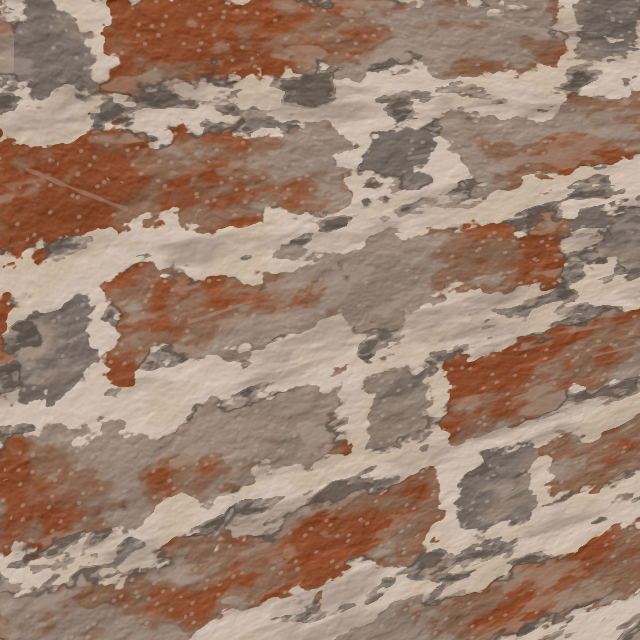
A Shadertoy shader for this texture:

```glsl
// Worn brick wall seen at a slant: long clay bricks alternate with slate headers,
// in courses that fan out to the left and are thickly smeared with pale lime mortar.
// Rounded boxes give the bricks; cellular noise tears edges and adds wear.

const float COURSE = 0.2;                 // course height in wall space
const float PERIOD = 0.87;                // one long brick plus one header
const vec2 HEADER_HALF = vec2(0.052, 0.054);
const vec2 LONG_HALF = vec2(0.352, 0.061);
const float CORNER = 0.018;
const float RAGGED = 0.072;               // depth of torn brick edges
const float SOFT = 0.0028;                // edge softness
const int SCRATCHES = 9;

const vec3 MORTAR_LIGHT = vec3(0.80, 0.735, 0.675);
const vec3 MORTAR_CREAM = vec3(0.77, 0.695, 0.61);
const vec3 MORTAR_SHADE = vec3(0.67, 0.60, 0.545);
const vec3 CLAY_RED = vec3(0.53, 0.29, 0.175);
const vec3 CLAY_BROWN = vec3(0.53, 0.40, 0.32);
const vec3 CLAY_GREY = vec3(0.575, 0.505, 0.45);
const vec3 SLATE = vec3(0.45, 0.405, 0.375);
const vec3 CREVICE = vec3(0.27, 0.23, 0.20);

vec2 hash2(vec2 p) {
    vec3 q = fract(p.xyx * vec3(0.1031, 0.1030, 0.0973));
    q += dot(q, q.yzx + 33.33);
    return fract((q.xx + q.yz) * q.zy);
}

// Soft cellular noise: x = blended cell value, y = distance to nearest point
vec2 cellular(vec2 p) {
    vec2 base = floor(p), f = p - base;
    float sum = 0.0, weight = 0.0, nearest = 4.0;
    for (int j = -1; j <= 1; j++)
    for (int i = -1; i <= 1; i++) {
        vec2 o = vec2(float(i), float(j));
        vec2 r = hash2(base + o);
        vec2 delta = o + r - f;
        float d2 = dot(delta, delta);
        float w = exp(-7.0 * d2);
        sum += w * fract(r.x * 17.0 + r.y * 31.0);
        weight += w;
        nearest = min(nearest, d2);
    }
    return vec2(sum / weight, sqrt(nearest));
}

// Four rotated octaves, centred on 0.5
float layered(vec2 p) {
    float sum = 0.0, total = 0.0, amp = 1.0;
    for (int i = 0; i < 4; i++) {
        sum += amp * cellular(p).x;
        total += amp;
        amp *= 0.55;
        p = mat2(1.6, 1.2, -1.2, 1.6) * p + 19.7;
    }
    return 0.5 + 1.5 * (sum / total - 0.5);
}

float roundBox(vec2 p, vec2 halfSize) {
    vec2 q = abs(p) - halfSize + CORNER;
    return length(max(q, 0.0)) + min(max(q.x, q.y), 0.0) - CORNER;
}

float segment(vec2 p, vec2 dir, float reach) {
    return length(p - dir * clamp(dot(p, dir), -reach, reach));
}

void mainImage(out vec4 fragColor, in vec2 fragCoord) {
    vec2 uv = fragCoord / iResolution.xy;
    float soft = max(SOFT, 1.0 / iResolution.y);

    // Fanning courses, counted downward from the top
    float v = (0.93 - uv.y + 0.026 * uv.x) / (0.238 - 0.073 * uv.x);
    float row = floor(v + 0.5);
    vec2 wall = vec2(uv.x, v * COURSE);

    // Noise fields that follow the courses
    float tear = layered(wall * vec2(14.0, 21.0));
    float chipField = layered(wall * vec2(12.0, 27.0) + 7.3);
    float streak = layered(wall * vec2(5.0, 24.0) + 31.0);
    float patches = layered(wall * vec2(9.0, 15.0) + 53.0);
    vec2 reliefScale = vec2(30.0, 52.0);
    float height = layered(wall * reliefScale);
    float relief = height - layered((wall - vec2(0.002, 0.004)) * reliefScale);

    // Alternating headers and long bricks
    float headX = 0.96 - 0.34 * mod(row, 2.0) - 0.185 * step(3.5, row);
    float y = (v - row) * COURSE;
    float toHeader = mod(uv.x - headX + 0.5 * PERIOD, PERIOD) - 0.5 * PERIOD;
    float toLong = mod(uv.x - headX, PERIOD) - 0.5 * PERIOD;
    float headerD = roundBox(vec2(toHeader, y), HEADER_HALF);
    float longD = roundBox(vec2(toLong, y), LONG_HALF);
    float d = min(headerD, longD) + (tear - 0.5) * RAGGED + (height - 0.5) * 0.012;
    float brick = 1.0 - smoothstep(-soft, soft, d);

    // Mortar with cream streaks and grey chips showing through
    vec3 mortar = mix(MORTAR_SHADE, MORTAR_LIGHT, smoothstep(0.12, 0.55, streak));
    mortar = mix(mortar, MORTAR_CREAM, 0.7 * smoothstep(0.45, 0.75, patches));
    mortar += 0.13 * relief;
    float chipLevel = chipField + 0.07 * exp(-max(d, 0.0) / 0.015)
                    + 0.06 * (1.0 - smoothstep(0.0, 0.25, uv.x));
    float chip = smoothstep(0.70, 0.75, chipLevel);
    vec3 chipColor = mix(SLATE, CLAY_GREY, smoothstep(0.3, 0.7, height));
    mortar = mix(mortar, chipColor + 0.25 * relief, 0.85 * chip);

    // Fired clay drifts between red, brown and lime-washed grey
    float redPeak = 0.25 - 0.04 * row * row;
    float redness = 0.5 + 0.4 * cos(6.2832 * (uv.x - redPeak) / 0.9) + 1.3 * (patches - 0.5);
    vec3 clay = mix(CLAY_GREY, CLAY_BROWN, smoothstep(0.22, 0.42, redness));
    clay = mix(clay, CLAY_RED, smoothstep(0.5, 0.85, redness));
    vec3 slate = mix(SLATE, CLAY_GREY, 0.7 * smoothstep(0.45, 0.75, patches));
    vec3 face = headerD < longD ? slate : clay;
    face *= 0.93 + 0.14 * streak;
    face += 0.17 * relief;

    // Lime veil, specks and scratches on the faces
    float veil = 0.5 * smoothstep(0.62, 0.85, chipField);
    vec2 speck = cellular(wall * vec2(48.0, 62.0));
    veil = max(veil, 0.6 * step(0.6, speck.x) * (1.0 - smoothstep(0.10, 0.24, speck.y)));
    for (int i = 0; i < SCRATCHES; i++) {
        vec2 r = hash2(vec2(float(i) * 3.7 + 2.0, 11.0));
        float angle = mix(-0.3, 0.65, r.y);
        vec2 center = vec2(r.x, COURSE * float(i % 6));
        float line = segment(wall - center, vec2(cos(angle), sin(angle)), 0.04 + 0.06 * r.y);
        veil = max(veil, 0.45 * (1.0 - smoothstep(0.0008, 0.0035, line + 0.004 * (height - 0.5))));
    }
    face = mix(face, MORTAR_SHADE, veil);

    // Join, then darken the broken rims
    vec3 color = mix(mortar, face, brick);
    float rim = exp(-d * d / 0.00003) * smoothstep(0.48, 0.75, chipField);
    float pit = smoothstep(0.83, 0.93, chipLevel) * (1.0 - brick);
    color = mix(color, CREVICE, max(0.6 * rim, 0.55 * pit));
    fragColor = vec4(clamp(color, 0.0, 1.0), 1.0);
}
```
